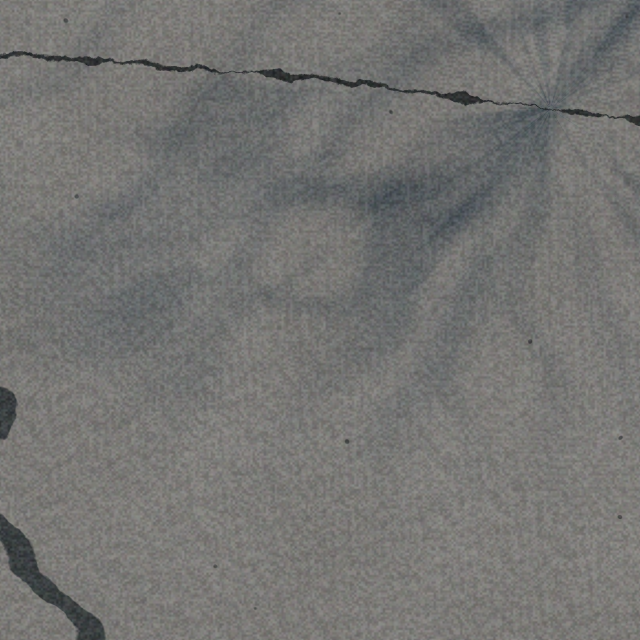
Give the GLSL for this texture, as a WebGL 1 fragment shader.

```glsl
precision highp float;

uniform vec2 u_resolution;

#define HUB vec2(0.86, 0.83)
#define BRANCH_COUNT 7
#define LIMB_COUNT 4
#define SHADOW_DEPTH 0.85
#define GRAIN_SCALE 290.0
#define GRAIN_AMOUNT 0.15
#define CRACK_WIDTH 0.0026
#define TAR_WIDTH 0.016
#define LIT_COLOR vec3(0.487, 0.481, 0.469)
#define SHADE_COLOR vec3(0.285, 0.318, 0.342)
#define CRACK_COLOR vec3(0.150, 0.162, 0.165)
#define TAR_COLOR vec3(0.215, 0.235, 0.240)

float hash(vec2 p) {
  return fract(sin(dot(p, vec2(127.1, 311.7))) * 43758.5453);
}

float noise(vec2 p) {
  vec2 cell = floor(p);
  vec2 f = fract(p);
  f = f * f * (3.0 - 2.0 * f);
  float low = mix(hash(cell), hash(cell + vec2(1.0, 0.0)), f.x);
  float high = mix(hash(cell + vec2(0.0, 1.0)), hash(cell + 1.0), f.x);
  return mix(low, high, f.y);
}

float fbm(vec2 p) {
  float sum = 0.0;
  float weight = 0.5;
  for (int i = 0; i < 4; i++) {
    sum += weight * noise(p);
    p = p * 2.03 + 17.3;
    weight *= 0.5;
  }
  return sum / 0.9375;
}

// Blurred, wandering stroke that widens and fades along its length
float branch(vec2 p, vec2 start, float degrees, float len, float width, float seed) {
  float angle = radians(degrees);
  vec2 dir = vec2(cos(angle), sin(angle));
  vec2 q = p - start;
  float along = dot(q, dir);
  float across = dot(q, vec2(-dir.y, dir.x));
  across += (noise(vec2(along * 7.0, seed)) - 0.5) * 0.14 * smoothstep(0.0, 0.35, along);
  float spread = width + 0.022 * max(along, 0.0);
  float fade = smoothstep(-0.04, 0.04, along) * (1.0 - smoothstep(0.3 * len, len, along));
  return fade * exp(-across * across / (spread * spread));
}

// Shadow of a tree: trunk, fan of branches and faint limbs from above
float treeShadow(vec2 p) {
  float light = 1.0 - 0.62 * branch(p, HUB, 50.0, 0.6, 0.024, 1.0);
  light *= 1.0 - 0.62 * branch(p, HUB, 231.0, 0.62, 0.03, 2.0);
  for (int i = 0; i < BRANCH_COUNT; i++) {
    float k = float(i);
    float strength = 0.25 + 0.2 * hash(vec2(k, 4.0));
    float len = 1.05 - 0.05 * k;
    light *= 1.0 - strength * branch(p, HUB, 194.0 + 12.3 * k, len, 0.018, k * 5.0 + 9.0);
  }
  for (int i = 0; i < LIMB_COUNT; i++) {
    float k = float(i);
    vec2 start = vec2(0.96 - 0.25 * k, 1.02);
    float strength = i == 0 ? 0.45 : 0.24;
    light *= 1.0 - strength * branch(p, start, 207.0 + 8.0 * k, 0.95 - 0.1 * k, 0.022, k * 3.0 + 60.0);
  }
  // Streaks spreading out from the hub
  vec2 q = p - HUB;
  float streak = fbm(vec2(atan(q.x, -q.y) * 7.0, length(q) * 4.0));
  float region = smoothstep(0.2, 0.75, p.y + 0.25 * (1.0 - p.x));
  float patches = 0.65 + 0.7 * fbm(p * 9.0 + 31.0);
  return (1.0 - light) * patches + 0.42 * region * smoothstep(0.4, 0.8, streak);
}

// Signed distance to the thin ragged crack with swollen knots
float crack(vec2 p) {
  float line = 0.915 - 0.055 * p.x - 0.05 * p.x * p.x;
  line += (noise(vec2(p.x * 35.0, 3.0)) - 0.5) * 0.008;
  float halfWidth = CRACK_WIDTH * (0.3 + 1.5 * noise(vec2(p.x * 22.0, 8.0)));
  for (int i = 0; i < 4; i++) {
    float offset = (p.x - 0.15 - 0.285 * float(i)) / 0.022;
    halfWidth += (0.003 + 0.0018 * float(i)) * exp(-offset * offset);
  }
  float ragged = (fbm(p * 110.0) - 0.5) * 0.009;
  return abs(p.y - line + ragged) - halfWidth;
}

// Signed distance to the tar seam in the corner and the blot above it
float tar(vec2 p) {
  float center = 0.145 - 0.86 * p.y + 0.012 * sin(p.y * 48.0);
  float seam = abs(p.x - center) * 0.76 - TAR_WIDTH;
  float blot = (length((p - vec2(-0.004, 0.358)) / vec2(0.03, 0.042)) - 1.0) * 0.03;
  return min(seam, blot) + (fbm(p * 45.0) - 0.5) * 0.013;
}

// Signed distance to sparse dark flecks
float flecks(vec2 p) {
  vec2 cell = floor(p * 14.0);
  vec2 spot = 0.25 + 0.5 * vec2(hash(cell + 5.0), hash(cell + 23.0));
  float radius = 0.0045 * step(0.95, hash(cell + 71.0));
  return length((fract(p * 14.0) - spot) / 14.0) - radius + 0.003 * noise(p * 150.0);
}

float cover(float dist, float soft) {
  return 1.0 - smoothstep(-soft, soft, dist);
}

void main() {
  vec2 p = gl_FragCoord.xy / u_resolution.y;
  float soft = max(0.0016, 0.8 / u_resolution.y);

  // Pavement with soft mottling under the shadow
  float shade = clamp(treeShadow(p) * SHADOW_DEPTH, 0.0, 1.0);
  vec3 color = mix(LIT_COLOR, SHADE_COLOR, shade);
  color += (fbm(p * 6.0) - 0.5) * 0.05;

  // Dark fillings
  color = mix(color, CRACK_COLOR, 0.6 * cover(flecks(p), soft));
  color = mix(color, TAR_COLOR, 0.95 * cover(tar(p), soft * 1.3));
  color = mix(color, CRACK_COLOR, 0.92 * cover(crack(p), soft));

  // Fine grain with a slight tint
  vec2 g = p * GRAIN_SCALE;
  float grain = 0.7 * noise(g) + 0.3 * noise(g * 0.53 + 40.0) - 0.5;
  vec3 tint = vec3(noise(g * 0.7 + 11.0), noise(g * 0.7 + 57.0), noise(g * 0.7 + 93.0)) - 0.5;
  color += grain * GRAIN_AMOUNT + tint * 0.03;

  gl_FragColor = vec4(clamp(color, 0.0, 1.0), 1.0);
}
```
